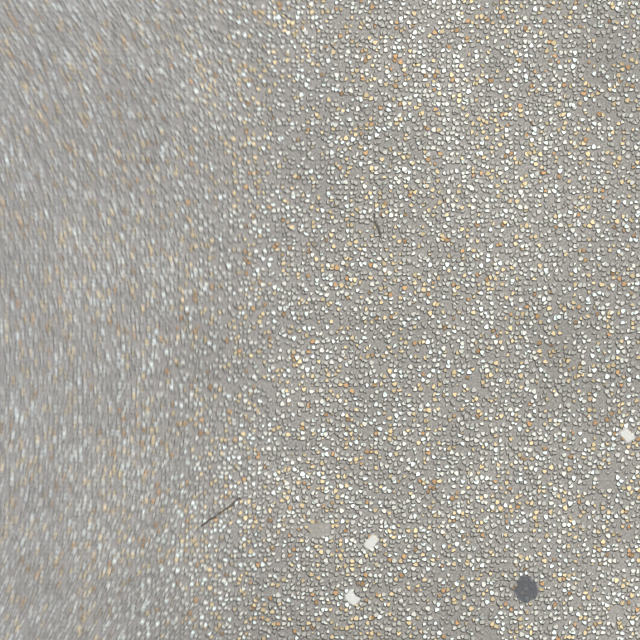
Write a Shadertoy shader that draws this texture.

```glsl
#define DENSITY 132.0
#define STONE_SHARE 0.88
#define STREAK_LENGTH 0.013
#define STREAK_SAMPLES 8
#define SHADOW_DEPTH 0.31
#define PATCH_CONTRAST 0.10
#define BINDER vec3(0.655, 0.643, 0.632)
#define HAZE vec3(0.700, 0.695, 0.690)
#define TAN vec3(0.91, 0.83, 0.67)
#define RUST vec3(0.80, 0.65, 0.49)

vec2 hash2(vec2 p) {
    vec3 q = fract(p.xyx * vec3(0.1031, 0.1030, 0.0973));
    q += dot(q, q.yzx + 33.33);
    return fract((q.xx + q.yz) * q.zy);
}

float gradientNoise(vec2 p) {
    vec2 i = floor(p), f = p - i;
    vec2 u = f * f * (3.0 - 2.0 * f);
    vec2 x = vec2(1.0, 0.0), y = vec2(0.0, 1.0);
    float a = dot(hash2(i) * 2.0 - 1.0, f);
    float b = dot(hash2(i + x) * 2.0 - 1.0, f - x);
    float c = dot(hash2(i + y) * 2.0 - 1.0, f - y);
    float d = dot(hash2(i + 1.0) * 2.0 - 1.0, f - 1.0);
    return mix(mix(a, b, u.x), mix(c, d, u.x), u.y);
}

mat2 rotation(float a) {
    float c = cos(a), s = sin(a);
    return mat2(c, s, -s, c);
}

// Rounded, slightly angular pebble outline
float pebbleDistance(vec2 p, vec2 radius, float phase) {
    vec2 q = p / radius;
    float corner = 1.0 + 0.10 * sin(3.0 * atan(q.y, q.x + 1e-4) + phase);
    return (length(q) - corner) * radius.y;
}

float boxDistance(vec2 p, vec2 halfSize) {
    vec2 d = abs(p) - halfSize;
    return length(max(d, 0.0)) + min(max(d.x, d.y), 0.0);
}

float segmentDistance(vec2 p, vec2 a, vec2 b) {
    vec2 ab = b - a;
    return length(p - a - ab * clamp(dot(p - a, ab) / dot(ab, ab), 0.0, 1.0));
}

vec3 stoneColor(vec2 h) {
    vec3 col = mix(vec3(0.70, 0.695, 0.675), vec3(1.08, 1.09, 1.05), pow(h.x, 1.5));
    col = mix(col, col * vec3(0.96, 1.0, 1.03), step(0.85, h.x));
    col = mix(col, TAN * (0.9 + 0.25 * h.x), step(0.82, h.y));
    return mix(col, RUST * (0.85 + 0.3 * h.x), step(0.965, h.y));
}

// Stones bedded in grey binder
vec3 aggregate(vec2 p, float share, float soft) {
    vec3 col = BINDER * (1.0 + 0.24 * gradientNoise(p * 2.3));
    vec2 base = floor(p);
    for (int j = -1; j <= 1; j++)
    for (int i = -1; i <= 1; i++) {
        vec2 cell = base + vec2(i, j);
        vec2 spot = hash2(cell), form = hash2(cell + 71.3), tone = hash2(cell + 153.7);
        float presence = smoothstep(0.0, 0.12, share - fract(spot.x * 7.0 + form.y * 5.0));
        if (presence < 0.3) continue;
        vec2 d = p - cell - 0.5 - 0.7 * (spot - 0.5);
        vec2 radius = presence * mix(0.32, 0.54, form.x) * vec2(1.0, mix(0.62, 0.95, form.y));
        mat2 turn = rotation(6.283 * tone.x + 3.0 * form.y);
        float body = pebbleDistance(turn * d, radius, 6.283 * spot.y);
        float shade = pebbleDistance(turn * (d + vec2(0.10, 0.17)), radius, 6.283 * spot.y);
        col *= 1.0 - SHADOW_DEPTH * presence * (1.0 - smoothstep(-0.08, 0.12 + soft, shade));
        float dome = clamp(-body * 4.0, 0.0, 1.0);
        vec3 face = stoneColor(tone) * (0.95 + 0.08 * dome);
        col = mix(col, face, 1.0 - smoothstep(-soft, soft, body));
    }
    return col;
}

// Flakes, tape scrap, dark blot and twigs lying on the surface
vec3 addLitter(vec3 col, vec2 uv, float aa) {
    vec2 w = uv + 0.005 * vec2(gradientNoise(uv * 90.0), gradientNoise(uv * 90.0 + 37.0));
    for (int i = 0; i < 3; i++) {
        float k = float(i);
        vec2 place = vec2(0.55 + k * (0.185 * k - 0.155), 0.066 + k * (0.04 * k + 0.047));
        float flake = boxDistance(rotation(0.6 + 1.7 * k) * (w - place), vec2(0.009, 0.005)) - 0.002;
        col = mix(col, vec3(0.94, 0.94, 0.92), 0.9 * (1.0 - smoothstep(-aa, aa, flake)));
    }
    float tape = boxDistance(rotation(-0.1) * (uv - vec2(0.50, 0.172)), vec2(0.016, 0.011));
    col = mix(col, vec3(0.68, 0.67, 0.64), 0.85 * (1.0 - smoothstep(-aa, aa, tape)));
    float blot = length((w - vec2(0.822, 0.079)) * vec2(1.15, 1.0)) - 0.020;
    col = mix(col, vec3(0.38, 0.39, 0.41), 0.85 * (1.0 - smoothstep(-aa, 2.0 * aa, blot)));
    float twig = min(segmentDistance(w, vec2(0.583, 0.664), vec2(0.595, 0.630)),
                     segmentDistance(w, vec2(0.315, 0.178), vec2(0.375, 0.220)));
    return mix(col, vec3(0.32, 0.29, 0.27), 0.7 * (1.0 - smoothstep(0.0, 0.0015 + aa, twig)));
}

void mainImage(out vec4 fragColor, in vec2 fragCoord) {
    vec2 uv = fragCoord / iResolution.y;
    float pixel = 1.0 / iResolution.y;

    // Sharp on the right, smeared and hazy on the left
    float smear = 1.0 - smoothstep(0.0, 0.62, uv.x + 0.12 * (0.5 - uv.y));
    vec2 streak = normalize(vec2(1.1 * (0.42 - uv.y), 1.0)) * STREAK_LENGTH * smear;
    float soft = 0.04 + 0.45 * pixel * DENSITY + 0.08 * smear;

    float patches = gradientNoise(uv * 3.5 + 4.0) + 0.6 * gradientNoise(uv * 11.0);
    float share = STONE_SHARE + 0.22 * patches;
    vec3 col = vec3(0.0);
    for (int i = 0; i < STREAK_SAMPLES; i++) {
        float t = (float(i) + 0.5) / float(STREAK_SAMPLES) - 0.5;
        col += aggregate((uv + streak * t) * DENSITY, share, soft);
    }
    col /= float(STREAK_SAMPLES);

    // Broad tone
    col *= 1.0 + PATCH_CONTRAST * patches;
    col *= mix(vec3(1.01, 1.005, 0.985), vec3(1.0, 1.0, 1.005), smear);
    col = mix(col, HAZE, 0.20 * smear);
    col *= 1.0 - 0.08 * exp(-18.0 * dot(uv - vec2(0.45, 0.0), uv - vec2(0.45, 0.0)));

    col = addLitter(col, uv, pixel + 0.0005);
    fragColor = vec4(clamp(col, 0.0, 1.0), 1.0);
}
```
